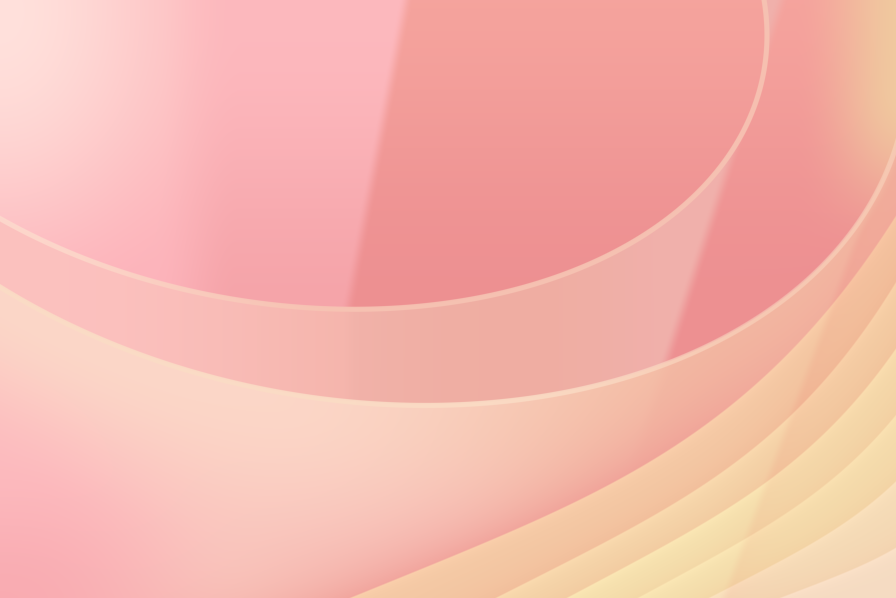
Give the GLSL for this background, as a Shadertoy shader.

```glsl
// Signed distance to a sheared ellipse, negative inside
float ellipse(vec2 p, vec2 center, vec2 radii, float shear) {
    vec2 u = p - center;
    vec2 n = vec2(u.x, u.y + shear * u.x) / radii;
    float len = max(length(n), 1e-3);
    vec2 grad = vec2(n.x / radii.x + n.y * shear / radii.y, n.y / radii.y) / len;
    return (len - 1.0) / length(grad);
}

// Signed distance to a rising sheet edge, positive below it
float sheetEdge(vec2 p, float i) {
    float foot = i < 0.5 ? 0.586 : 0.711 + 0.119 * i;
    float top = 0.639 - 0.111 * i;
    float straight = 0.58 + 0.06 * i;
    float s = (p.x - foot) / (1.5 - foot);
    float cube = abs(s * s * s);
    float height = top * s * (straight + (1.0 - straight) * cube);
    float slope = top / (1.5 - foot) * (straight + 4.0 * (1.0 - straight) * cube);
    return (height - p.y) / sqrt(1.0 + slope * slope);
}

// Deep rose interior with pale folds on the left
vec3 interior(vec2 p) {
    vec3 rose = mix(vec3(0.93, 0.565, 0.57), vec3(0.96, 0.64, 0.615), smoothstep(0.5, 1.05, p.y));
    vec3 blush = mix(vec3(0.96, 0.64, 0.66), vec3(0.99, 0.72, 0.74), smoothstep(0.45, 0.95, p.y));
    vec3 pale = mix(vec3(0.99, 0.70, 0.73), vec3(0.99, 0.74, 0.75), smoothstep(0.45, 0.9, p.y));
    pale = mix(pale, vec3(1.0, 0.88, 0.86), 1.0 - smoothstep(0.0, 0.42, length((p - vec2(0.0, 0.98)) * vec2(1.0, 0.75))));

    float softFold = p.x - 0.39 + 0.03 * (1.0 - p.y);
    float sharpFold = p.x - 0.68 + 0.19 * (1.0 - p.y);
    vec3 col = mix(pale, blush, smoothstep(-0.12, 0.02, softFold));
    col = mix(col, rose, smoothstep(-0.012, 0.012, sharpFold));

    // Golden light in the upper right corner
    float gold = smoothstep(1.33, 1.52, p.x) * smoothstep(0.55, 0.85, p.y);
    return mix(col, vec3(0.94, 0.79, 0.62), gold);
}

// Translucent layer between the two rims
vec3 middleLayer(vec2 p, vec3 behind) {
    vec3 col = mix(vec3(0.985, 0.755, 0.745), vec3(0.95, 0.69, 0.645), smoothstep(0.1, 0.85, p.x));
    col = mix(col, vec3(0.955, 0.70, 0.68), smoothstep(0.9, 1.15, p.x));
    col *= 1.0 - 0.015 * smoothstep(0.57, 0.60, p.x);
    float fold = p.x - 1.234 + 0.32 * (0.766 - p.y);
    return mix(col, behind, smoothstep(-0.012, 0.012, fold));
}

// Front layer, cream at its rim and pink toward the lower edges
vec3 frontLayer(vec2 p, float rim, float edge) {
    vec3 cream = mix(vec3(0.985, 0.84, 0.78), vec3(0.955, 0.755, 0.65), smoothstep(0.45, 1.25, p.x));
    vec3 pink = mix(vec3(0.99, 0.73, 0.745), vec3(0.98, 0.79, 0.755), smoothstep(0.05, 0.45, p.x));
    vec3 col = mix(cream, pink, smoothstep(0.02, 0.28, rim) * (1.0 - smoothstep(0.7, 1.0, p.x)));
    col = mix(col, vec3(0.97, 0.65, 0.68), 0.7 * (1.0 - smoothstep(0.0, 0.25, length(p * vec2(0.6, 1.0)))));
    float shade = exp(min(edge, 0.0) / 0.075);
    col = mix(col, vec3(0.94, 0.625, 0.595), 0.85 * shade * (1.0 - 0.5 * smoothstep(1.1, 1.4, p.x)));
    float fold = p.x - 1.234 + 0.32 * (0.766 - p.y);
    return mix(col, vec3(0.94, 0.65, 0.59), 0.2 * smoothstep(-0.015, 0.015, fold));
}

void mainImage(out vec4 fragColor, in vec2 fragCoord) {
    vec2 p = fragCoord / iResolution.xy * vec2(1.5, 1.0);
    float aa = 1.0 / iResolution.y;
    float inner = ellipse(p, vec2(0.471, 1.022), vec2(0.811, 0.531), 0.10);
    float outer = ellipse(p, vec2(0.566, 0.994), vec2(0.953, 0.662), 0.108);

    // Nested layers
    vec3 behind = interior(p);
    vec3 col = mix(behind, middleLayer(p, behind), smoothstep(-aa, aa, inner));
    col = mix(col, frontLayer(p, outer, sheetEdge(p, 0.0)), smoothstep(-aa, aa, outer));

    // Thin bright rims
    float innerRim = 1.0 - smoothstep(0.003, 0.003 + 1.5 * aa, abs(inner - 0.002));
    float outerRim = 1.0 - smoothstep(0.003, 0.003 + 1.5 * aa, abs(outer - 0.002));
    vec3 innerTint = mix(vec3(0.99, 0.85, 0.80), vec3(0.965, 0.765, 0.70), smoothstep(0.0, 0.6, p.x));
    col = mix(col, innerTint, 0.9 * innerRim);
    col = mix(col, vec3(0.98, 0.86, 0.77), outerRim * (0.9 - 0.4 * smoothstep(0.8, 1.3, p.x)));

    // Fanned golden sheets
    for (int k = 0; k < 6; k++) {
        float i = float(k);
        float d = sheetEdge(p, i);
        vec3 tint = mix(vec3(0.955, 0.785, 0.645), vec3(0.96, 0.89, 0.69), smoothstep(-0.3, 2.2, i));
        tint = mix(tint, vec3(0.96, 0.86, 0.76), smoothstep(2.8, 5.0, i));
        tint = mix(tint, vec3(0.95, 0.77, 0.62), 0.5 * smoothstep(1.15, 1.5, p.x) * (1.0 - i / 5.0));
        tint += 0.025 * exp(-max(d, 0.0) / 0.012);
        if (k > 0) col -= vec3(0.005, 0.035, 0.03) * exp(min(d, 0.0) / 0.035);
        col = mix(col, tint, smoothstep(-aa, aa, d));
    }

    // Faint slanted fold across the sheets
    float fold = p.x - 1.49 + 0.37 * (0.75 - p.y);
    float streak = smoothstep(-0.01, 0.01, fold) * exp(-max(fold, 0.0) / 0.06);
    col -= vec3(0.005, 0.045, 0.03) * streak * smoothstep(0.0, 0.02, outer);
    fragColor = vec4(col, 1.0);
}
```
